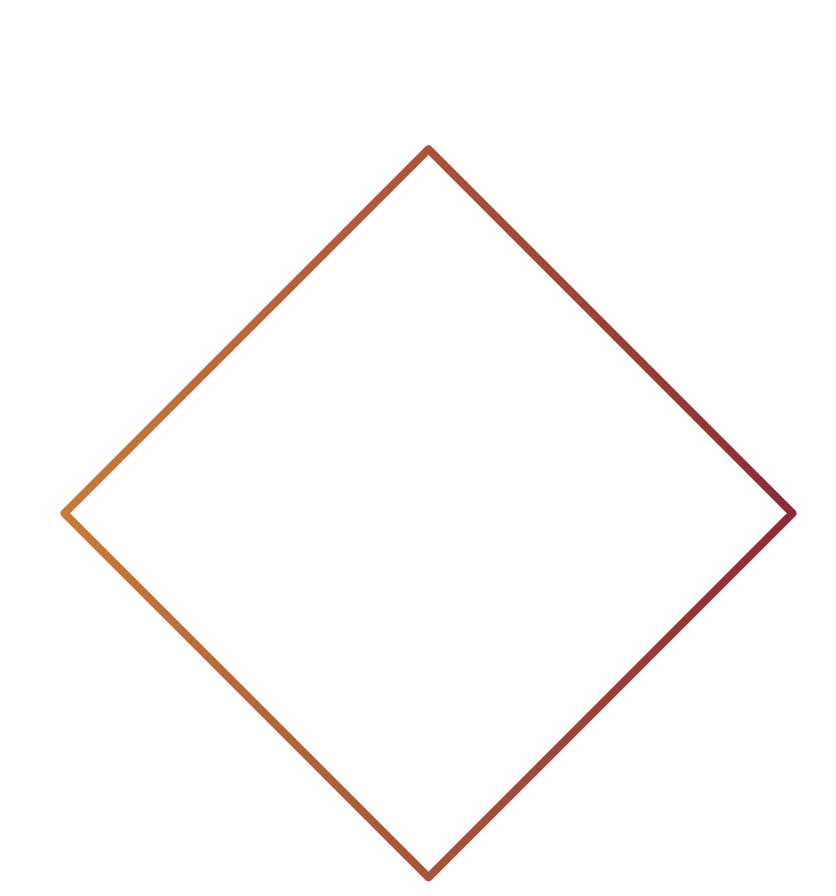
Write a WebGL 2 fragment shader that draws this background.

```glsl
#version 300 es
precision highp float;

#define CENTER vec2(0.0117, 0.4271)
#define RADIUS 0.4063
#define HALF_STROKE 0.0045
#define PAPER vec3(1.0)
#define AMBER vec3(0.785, 0.482, 0.228)
#define CRIMSON vec3(0.558, 0.165, 0.212)

uniform vec2 u_resolution;
out vec4 fragColor;

// Distance to the diamond outline, folded into one quadrant
float diamondOutline(vec2 p, float radius) {
    p = abs(p);
    vec2 edge = vec2(-radius, radius);
    vec2 fromTip = p - vec2(radius, 0.0);
    float along = clamp(dot(fromTip, edge) / dot(edge, edge), 0.0, 1.0);
    return length(fromTip - edge * along);
}

void main() {
    // Canvas height is one unit; x is measured from the middle
    float pixel = 1.0 / u_resolution.y;
    vec2 p = (gl_FragCoord.xy - vec2(0.5 * u_resolution.x, 0.0)) * pixel - CENTER;

    // Rounded stroke with a smooth edge
    float d = diamondOutline(p, RADIUS) - HALF_STROKE;
    float coverage = clamp(0.5 - d / pixel, 0.0, 1.0);

    // Horizontal gradient from tip to tip
    float blend = clamp(0.5 + 0.5 * p.x / RADIUS, 0.0, 1.0);
    vec3 stroke = mix(AMBER, CRIMSON, blend);

    fragColor = vec4(mix(PAPER, stroke, coverage), 1.0);
}
```
